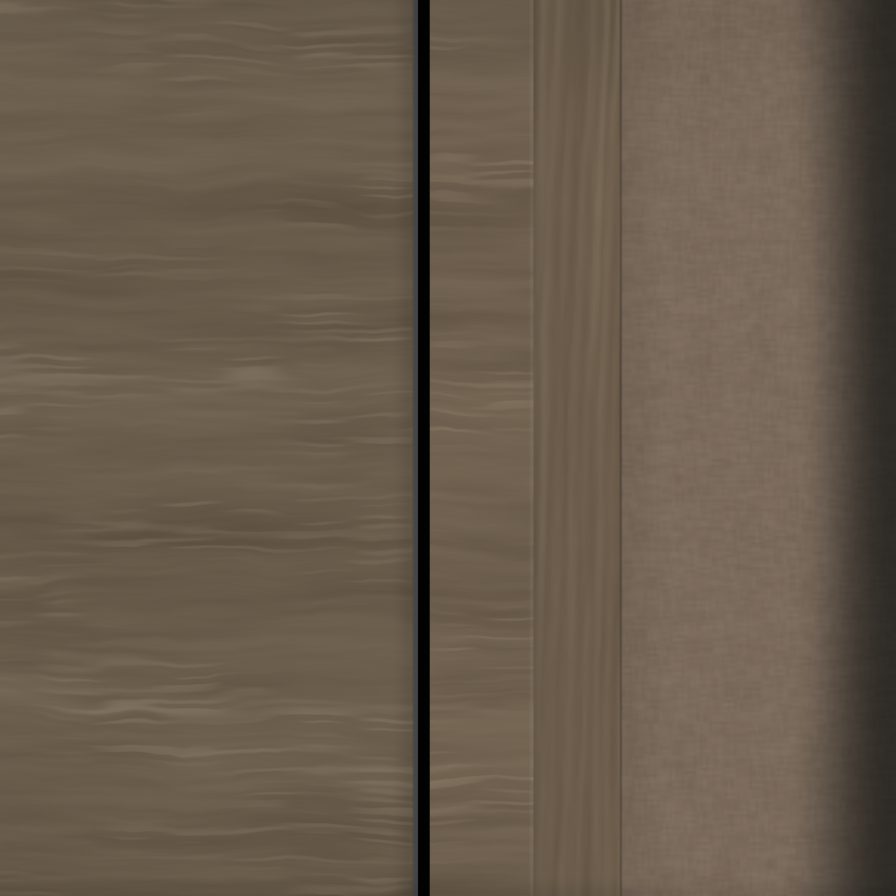
Reproduce this texture procedurally as a WebGL 1 fragment shader.

```glsl
precision highp float;
// Wall joinery: a wide wood panel, a black recessed slot, a narrow panel,
// an upright wood trim and woven fabric that falls into shadow at the right.
// Grain is stretched value noise; flat regions are joined by soft edges.

uniform vec2 u_resolution;

// Vertical boundaries, as fractions of the canvas width
const float SHEEN_X = 0.4605;
const float SLOT_LEFT = 0.4665;
const float SLOT_RIGHT = 0.4795;
const float TRIM_X = 0.5955;
const float FABRIC_X = 0.6930;

const vec3 WOOD = vec3(0.415, 0.365, 0.298);
const vec3 NARROW_WOOD = vec3(0.435, 0.377, 0.309);
const vec3 TRIM = vec3(0.425, 0.366, 0.298);
const vec3 FABRIC = vec3(0.482, 0.418, 0.360);
const vec3 SHADOW = vec3(0.185, 0.170, 0.150);
const vec3 SLOT = vec3(0.008, 0.008, 0.010);
const vec3 SHEEN = vec3(0.265, 0.275, 0.280);

const float BAND_PERIOD = 0.37;
const float BAND_TOP = 0.74;
const float TAU = 6.2831853;

float hash(vec2 p) {
  return fract(sin(dot(p, vec2(127.1, 311.7))) * 43758.545);
}

float noise(vec2 p) {
  vec2 cell = floor(p);
  vec2 f = fract(p);
  f = f * f * (3.0 - 2.0 * f);
  float low = mix(hash(cell), hash(cell + vec2(1.0, 0.0)), f.x);
  float high = mix(hash(cell + vec2(0.0, 1.0)), hash(cell + 1.0), f.x);
  return mix(low, high, f.y);
}

// Centred on zero, roughly -0.5 to 0.5
float fbm(vec2 p) {
  float sum = 0.0;
  float weight = 0.5;
  for (int i = 0; i < 4; i++) {
    sum += weight * (noise(p) - 0.5);
    p = p * 2.03 + 17.3;
    weight *= 0.5;
  }
  return sum;
}

// Horizontal grain: broad tone bands, streaks and wavy pale fibres
float panelGrain(vec2 uv) {
  float wave = fbm(uv * vec2(9.0, 14.0));
  float y = uv.y + 0.022 * wave;
  float bands = -0.012 * cos(TAU * (y - BAND_TOP) / BAND_PERIOD);
  float tone = 0.070 * fbm(vec2(uv.x * 2.5, y * 22.0));
  float streaks = 0.055 * fbm(vec2(uv.x * 8.0, y * 95.0) + 31.0);
  float fibre = noise(vec2(uv.x * 14.0, y * 210.0) + 7.0);
  float patches = smoothstep(0.40, 0.75, noise(uv * vec2(5.0, 17.0) + 53.0));
  float fibres = 0.055 * patches * (smoothstep(0.45, 0.95, fibre) - 0.25);
  return bands + tone + streaks + fibres;
}

// Upright grain: leaning dark streaks, fainter towards the bottom
float trimGrain(vec2 uv) {
  float x = uv.x - 0.030 * uv.y + 0.012 * fbm(vec2(uv.x * 8.0, uv.y * 3.5));
  float streaks = fbm(vec2(x * 75.0, uv.y * 2.8) + 11.0);
  float ripple = sin(x * 390.0 + 4.0 * noise(vec2(x * 25.0, uv.y * 4.0)));
  float pores = noise(vec2(x * 260.0, uv.y * 35.0)) - 0.5;
  float strength = mix(0.65, 1.0, uv.y);
  return strength * (0.095 * streaks + 0.013 * ripple) + 0.012 * pores;
}

// Crossed threads over a mottled surface
float weave(vec2 uv) {
  float weft = noise(uv * vec2(70.0, 290.0)) - 0.5;
  float warp = noise(uv * vec2(290.0, 80.0) + 40.0) - 0.5;
  float mottle = fbm(uv * vec2(42.0, 58.0) + 9.0);
  return 0.024 * weft + 0.020 * warp + 0.030 * mottle;
}

void main() {
  vec2 uv = gl_FragCoord.xy / u_resolution;
  float aa = 0.75 / u_resolution.x;

  // Wood panels on both sides of the slot
  float narrow = step(SLOT_RIGHT, uv.x);
  vec3 panel = mix(WOOD, NARROW_WOOD, narrow);
  panel += panelGrain(uv) * vec3(1.0, 0.96, 0.88);
  panel *= 1.0 - 0.10 * smoothstep(SHEEN_X - 0.025, SHEEN_X, uv.x) * (1.0 - narrow);
  panel += 0.030 * smoothstep(0.004, 0.0, abs(uv.x - TRIM_X + 0.002));

  // Slot with its cool metal lip
  vec3 color = mix(panel, SHEEN, smoothstep(SHEEN_X - 0.002, SHEEN_X + 0.003, uv.x) * (1.0 - narrow));
  float slot = smoothstep(SLOT_LEFT - aa, SLOT_LEFT + aa, uv.x)
             * (1.0 - smoothstep(SLOT_RIGHT - aa, SLOT_RIGHT + aa, uv.x));
  color = mix(color, SLOT, slot);

  // Upright trim, shaded at its left edge
  vec3 trim = TRIM + trimGrain(uv) * vec3(1.0, 0.97, 0.90);
  trim *= 1.0 - 0.09 * (1.0 - smoothstep(TRIM_X, TRIM_X + 0.012, uv.x));
  color = mix(color, trim, smoothstep(TRIM_X - aa, TRIM_X + aa, uv.x));

  // Fabric, its seam and the shadow at the right
  vec3 fabric = FABRIC + weave(uv);
  fabric *= 1.0 - 0.06 * (1.0 - smoothstep(FABRIC_X, FABRIC_X + 0.06, uv.x));
  float shadowStart = 0.865 + 0.020 * sin(uv.y * 3.1416);
  float shade = smoothstep(shadowStart, 0.995, uv.x);
  fabric = mix(fabric, SHADOW + 0.4 * weave(uv), shade);
  color = mix(color, fabric, smoothstep(FABRIC_X - aa, FABRIC_X + aa, uv.x));
  color *= 1.0 - 0.22 * smoothstep(0.0025, 0.0, abs(uv.x - FABRIC_X));

  // Gentle falloff at the top and bottom
  color *= 1.0 - 0.05 * smoothstep(0.85, 1.0, uv.y) - 0.07 * smoothstep(0.025, 0.0, uv.y);
  gl_FragColor = vec4(color, 1.0);
}
```
